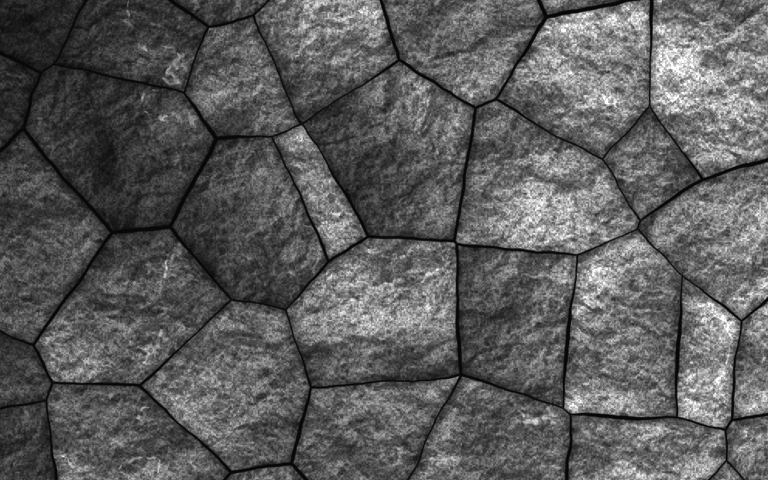
Write a WebGL 2 fragment shader that draws this texture.

```glsl
#version 300 es
precision highp float;
// Dry-fitted wall of rough grey stones with thin dark joints, lit from above.
uniform vec2 u_resolution;
out vec4 fragColor;

const float STONES_PER_HEIGHT = 3.7;
const vec2 LIGHT_DIR = vec2(-0.5, 0.866);

float hash(vec2 p) {
  vec3 q = fract(p.xyx * vec3(0.1031, 0.1030, 0.0973));
  q += dot(q, q.yzx + 33.33);
  return fract((q.x + q.y) * q.z);
}

vec2 hash2(vec2 p) {
  return vec2(hash(p + 17.3), hash(p + 71.9));
}

mat2 rotation(float angle) {
  float c = cos(angle), s = sin(angle);
  return mat2(c, s, -s, c);
}

float noise(vec2 p) {
  vec2 i = floor(p), f = fract(p);
  vec2 u = f * f * f * (f * (f * 6.0 - 15.0) + 10.0);
  float low = mix(hash(i), hash(i + vec2(1, 0)), u.x);
  float high = mix(hash(i + vec2(0, 1)), hash(i + vec2(1, 1)), u.x);
  return mix(low, high, u.y);
}

float fbm(vec2 p, int octaves) {
  float sum = 0.0, amp = 0.5;
  mat2 turn = rotation(0.65) * 2.03;
  for (int i = 0; i < octaves; i++) {
    sum += amp * noise(p);
    p = turn * p + 13.7;
    amp *= 0.5;
  }
  return sum;
}

// Seed of a stone in grid units (xy) and its size weight (z).
vec3 stoneSeed(vec2 cell) {
  return vec3(cell + 0.04 + 0.92 * hash2(cell), 0.32 * hash(cell + 5.1));
}

float powerDistance(vec2 p, vec3 seed) {
  vec2 d = p - seed.xy;
  return dot(d, d) - seed.z;
}

// Weighted cells: returns the seed position (xy) and distance to the joint (z).
vec3 stoneCell(vec2 p) {
  vec2 base = floor(p);
  vec3 nearest = vec3(0.0);
  float best = 1e5;
  for (int k = 0; k < 25; k++) {
    vec3 seed = stoneSeed(base + vec2(k % 5 - 2, k / 5 - 2));
    float d = powerDistance(p, seed);
    if (d < best) { best = d; nearest = seed; }
  }
  float joint = 1e5;
  for (int k = 0; k < 25; k++) {
    vec3 seed = stoneSeed(base + vec2(k % 5 - 2, k / 5 - 2));
    float gap = length(seed.xy - nearest.xy);
    if (gap > 1e-4) joint = min(joint, (powerDistance(p, seed) - best) / (2.0 * gap));
  }
  return vec3(nearest.xy, joint);
}

// Chipped rock face: rough noise plus broken ledges that fade in and out.
float rockHeight(vec2 p) {
  vec2 q = p + 0.04 * vec2(fbm(p * 12.0, 3), fbm(p * 12.0 + 40.0, 3));
  float rough = fbm(q * 9.0, 5);
  float strata = 5.0 * fbm(q * vec2(3.2, 4.4) + 8.0, 5);
  float ledge = floor(strata) + smoothstep(0.72, 1.0, fract(strata));
  return 0.8 * rough + 0.07 * ledge;
}

// Slope towards the light, compressed so that steep chips keep some detail.
float relief(vec2 p, float stepSize) {
  float slope = (rockHeight(p) - rockHeight(p + LIGHT_DIR * stepSize)) / stepSize;
  return slope / (1.0 + 0.12 * abs(slope));
}

// Pale mineral streaks, broken into patches and specks.
float mineral(vec2 p) {
  float line = 1.0 - smoothstep(0.0, 0.025, abs(fbm(p * 6.0, 5) - 0.48));
  float patches = smoothstep(0.5, 0.64, fbm(p * 4.0 + 31.0, 3));
  return line * patches * smoothstep(0.3, 0.65, noise(p * 110.0));
}

void main() {
  vec2 p = gl_FragCoord.xy / u_resolution.y;
  float pixel = 1.0 / u_resolution.y;

  // Stone layout with slightly uneven edges
  vec2 wobble = vec2(fbm(p * 9.0, 4), fbm(p * 9.0 + 50.0, 4)) - 0.47;
  vec2 grid = rotation(0.45) * (p + 0.018 * wobble) * STONES_PER_HEIGHT + 23.0;
  vec3 stone = stoneCell(grid);
  float edge = stone.z / STONES_PER_HEIGHT;
  float id = hash(floor(stone.xy * 64.0));
  vec2 face = rotation((id - 0.5) * 1.2) * p + 37.0 * id;

  // Broad tone: darker on the left, varied and tilted per stone
  float tone = mix(0.29, 0.49, smoothstep(-0.1, 1.5, p.x));
  tone *= mix(0.8, 1.22, id);
  tone *= 1.0 - 0.45 * smoothstep(0.75, 0.0, length(p - vec2(0.0, 1.0)));
  vec2 tilt = rotation(6.2832 * hash(vec2(id * 91.0, 3.0))) * vec2(0.36, 0.0);
  tone *= 1.0 + dot(grid - stone.xy, tilt);
  tone *= 0.5 + 1.05 * fbm(face * 5.0 + 19.0, 4);

  // Rock surface: relief, pits, sandy grain and streaks
  tone *= max(1.0 + 0.085 * relief(face, 0.004), 0.2);
  tone *= 1.0 - 0.25 * smoothstep(0.66, 0.85, noise(face * 95.0));
  tone *= 1.0 + 0.55 * (noise(p * 310.0) - 0.5) + 0.25 * (noise(p * 170.0 + 9.0) - 0.5);
  tone += 0.32 * mineral(face);

  // Rounded rims and dark joints
  tone *= mix(0.66, 1.0, smoothstep(0.0, 0.024, edge));
  float halfWidth = mix(0.0012, 0.0045, noise(p * 7.0 + 3.0));
  float solid = smoothstep(halfWidth - pixel, halfWidth + pixel, edge);
  tone = mix(0.03, tone, solid);

  fragColor = vec4(vec3(clamp(tone, 0.0, 1.0)), 1.0);
}
```
